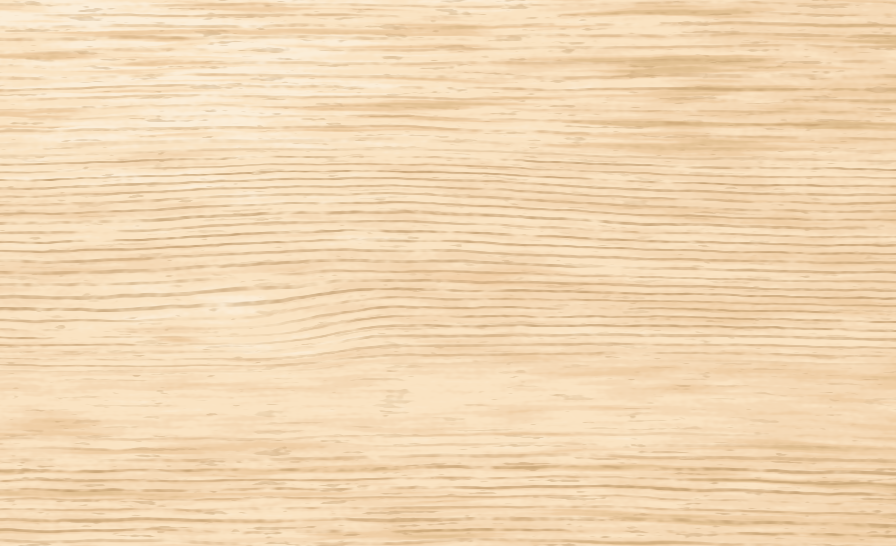
A Shadertoy shader for this texture:

```glsl
// Pale pine board with fine horizontal growth rings, soft streaks and broken pores.

const vec3 INK   = vec3(0.74, 0.60, 0.42);
const vec3 UMBER = vec3(0.83, 0.68, 0.49);
const vec3 TAN   = vec3(0.89, 0.76, 0.58);
const vec3 SAND  = vec3(0.94, 0.81, 0.65);
const vec3 CREAM = vec3(0.96, 0.85, 0.71);
const vec3 IVORY = vec3(0.98, 0.89, 0.76);
const vec3 PALE  = vec3(0.985, 0.93, 0.845);
const vec3 BLUSH = vec3(0.93, 0.75, 0.56);

float hash(float n) {
    return fract(sin(n * 12.9898) * 4375.85);
}

vec2 gradientAt(vec2 cell) {
    float h = fract(sin(dot(cell, vec2(127.1, 311.7))) * 4375.85);
    return vec2(cos(6.2832 * h), sin(6.2832 * h));
}

// Gradient noise, roughly -0.7 to 0.7
float noise(vec2 p) {
    vec2 i = floor(p), f = p - i;
    vec2 u = f * f * f * (f * (f * 6.0 - 15.0) + 10.0);
    float a = dot(gradientAt(i), f);
    float b = dot(gradientAt(i + vec2(1, 0)), f - vec2(1, 0));
    float c = dot(gradientAt(i + vec2(0, 1)), f - vec2(0, 1));
    float d = dot(gradientAt(i + vec2(1, 1)), f - vec2(1, 1));
    return mix(mix(a, b, u.x), mix(c, d, u.x), u.y);
}

float fbm(vec2 p) {
    float sum = 0.0, gain = 1.0;
    for (int i = 0; i < 3; i++) {
        sum += gain * noise(p);
        p = p * 2.03 + 17.3;
        gain *= 0.55;
    }
    return sum;
}

float blob(vec2 p, vec2 center, vec2 size) {
    vec2 d = (p - center) / size;
    return exp(-dot(d, d));
}

// Soft-edged horizontal zone between two heights
float band(float y, float low, float high, float soft) {
    return smoothstep(low - soft, low + soft, y) * (1.0 - smoothstep(high - soft, high + soft, y));
}

// Height across the grain: gentle waves, a central swell and a bend by the knot
float grainHeight(vec2 p) {
    float h = p.y + 0.014 * noise(p * vec2(1.5, 2.5) + 4.0) + 0.003 * noise(p * vec2(9.0, 20.0));
    h += 0.0012 * noise(p * vec2(30.0, 60.0));
    h -= 0.020 * blob(p, vec2(0.75, 0.62), vec2(0.45, 0.17));
    h += 0.036 * (1.0 - smoothstep(0.46, 0.74, p.x)) * blob(p, vec2(p.x, 0.39), vec2(1.0, 0.08));
    return h;
}

// Dark ring edges: x is the crisp line, y the soft shade leading up to it
vec2 rings(float x, float h, float freq, float broken, float pixel) {
    float phase = freq * h + 0.8 * noise(vec2(x * 0.4, h * 9.0));
    float id = floor(phase), d = phase - id - 0.6;
    float aa = freq * pixel * 0.9;
    float along = noise(vec2(x * 3.0, id * 7.31)) + 0.8 * noise(vec2(x * 14.0, id * 3.17));
    along += 0.5 * noise(vec2(x * 50.0, phase * 2.0));
    float strength = mix(0.55, 1.0, hash(id)) * smoothstep(-0.65, 0.25, along - broken);
    float width = 0.05 + 0.06 * hash(id + 5.0);
    float line = 1.0 - smoothstep(width, width + aa, abs(d));
    float shade = smoothstep(-0.40, 0.0, d) * (1.0 - smoothstep(0.0, 0.1 + aa, d));
    return vec2(line, shade) * strength;
}

// Thin broken dashes that follow the grain
float dashes(vec2 p, float h, vec2 scale, float threshold) {
    float n = noise(vec2(p.x, h) * scale + 31.0) + 0.25 * noise(p * vec2(60.0, 130.0));
    return smoothstep(threshold, threshold + 0.16, n);
}

// Palette from dark streaks to bleached wood
vec3 woodColour(float tone) {
    vec3 c = mix(UMBER, TAN, smoothstep(-0.35, 0.05, tone));
    c = mix(c, SAND, smoothstep(0.05, 0.34, tone));
    c = mix(c, CREAM, smoothstep(0.34, 0.54, tone));
    c = mix(c, IVORY, smoothstep(0.54, 0.72, tone));
    return mix(c, PALE, smoothstep(0.74, 1.02, tone));
}

void mainImage(out vec4 fragColor, in vec2 fragCoord) {
    vec2 p = fragCoord / iResolution.y;
    float pixel = 1.0 / iResolution.y;
    float h = grainHeight(p);

    // Zones of the board
    float topZone = smoothstep(0.70, 0.76, h);
    float ringZone = band(h, 0.345, 0.71, 0.02);
    float lowZone = 1.0 - smoothstep(0.15, 0.23, h);
    float clearing = blob(p, vec2(0.42, 0.39), vec2(0.20, 0.05));

    // Broad light, fibres and streaks
    float tone = 0.65 + 0.28 * blob(p, vec2(0.35, 0.95), vec2(0.60, 0.35));
    tone += 0.12 * clearing - 0.14 * smoothstep(1.0, 1.7, p.x);
    tone += 0.24 * fbm(vec2(p.x * 1.6, h * 17.0));
    tone += 0.22 * noise(vec2(p.x * 10.0, h * 110.0));
    tone += 0.09 * noise(p * vec2(70.0, 140.0));
    float streak = smoothstep(0.0, 0.60, fbm(vec2(p.x * 2.0 + 3.0, h * 46.0)));
    tone -= streak * (0.15 + 0.45 * topZone + 0.28 * lowZone);

    // Growth rings
    vec2 fine = rings(p.x, h, 64.0, -0.10, pixel) * ringZone * (1.0 - 0.85 * clearing);
    float wavyHeight = h + 0.006 * noise(p * vec2(5.0, 9.0));
    vec2 low = rings(p.x, wavyHeight, 54.0, 0.05, pixel) * lowZone;
    vec2 high = rings(p.x, wavyHeight + 0.4, 44.0, 0.15, pixel) * topZone;
    tone -= 0.22 * fine.y + 0.42 * low.y + 0.42 * high.y;

    // Broken pores and the small knots
    float pores = dashes(p, h, vec2(9.0, 125.0), 0.30) * (0.35 + 0.25 * topZone + 0.35 * lowZone);
    pores = max(pores, 0.6 * dashes(p + 7.0, h, vec2(22.0, 150.0), 0.42));
    float knots = blob(p, vec2(0.10, 0.222), vec2(0.07, 0.015))
                + blob(p, vec2(0.32, 0.385), vec2(0.045, 0.018));
    float knotGrain = 0.5 + noise(vec2(p.x * 9.0, p.y * 110.0));
    tone -= 0.75 * knots * knotGrain;

    // Colour
    vec3 colour = woodColour(tone);
    float blush = blob(p, vec2(0.95, 0.49), vec2(0.25, 0.022))
                * smoothstep(-0.2, 0.4, noise(vec2(p.x * 5.0, h * 40.0)));
    colour = mix(colour, BLUSH, 0.6 * blush);
    float roughness = 0.85 + 0.5 * noise(p * vec2(60.0, 120.0));
    float ink = max(max(0.72 * fine.x, 0.62 * low.x), max(0.38 * high.x, 0.60 * pores));
    colour = mix(colour, INK, clamp(ink * roughness, 0.0, 1.0));
    fragColor = vec4(colour, 1.0);
}
```
